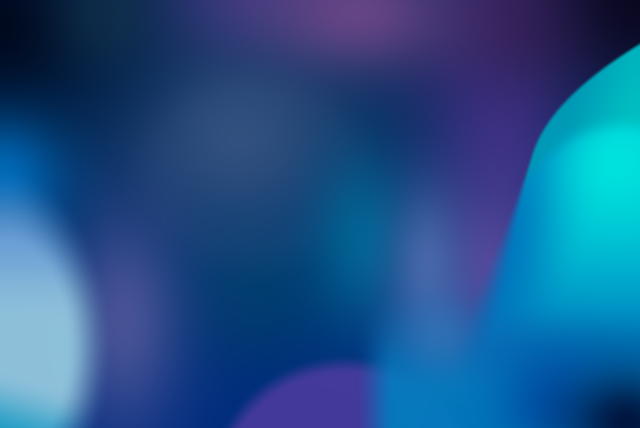
Reproduce this background procedurally as a Shadertoy shader.

```glsl
// Defocused coloured light: wide Gaussian glows are layered over a deep blue
// gradient, then a pale disc, a violet mound and a folded cyan sheet go on top.
// Every part is a smooth mask that mixes one colour over those beneath it.

// Elliptical falloff: 1 at the centre, 1/e at the given radii.
float glow(vec2 p, vec2 centre, vec2 radii) {
    vec2 q = (p - centre) / radii;
    return exp(-dot(q, q));
}

// Filled ellipse whose rim is blurred by a fraction of its radii.
float softDisc(vec2 p, vec2 centre, vec2 radii, float blur) {
    float d = length((p - centre) / radii);
    return 1.0 - smoothstep(1.0 - blur, 1.0 + blur, d);
}

void addGlow(inout vec3 colour, vec2 p, vec2 centre, vec2 radii, vec3 tint, float strength) {
    colour = mix(colour, tint, strength * glow(p, centre, radii));
}

// Signed distance to the sheet's left border, positive inside.
float sheetDistance(vec2 p) {
    float bend = max(p.y - 0.64, 0.0);
    float border = 1.130 + 0.31 * (p.y - 0.258) + 2.6 * bend * bend;
    float slope = 0.31 + 5.2 * bend;
    return (p.x - border) / sqrt(1.0 + slope * slope);
}

vec3 sheetColour(vec2 p, float inside) {
    const vec3 azure = vec3(0.0, 0.46, 0.74);
    const vec3 cyan = vec3(0.0, 0.73, 0.82);
    const vec3 aqua = vec3(0.0, 0.90, 0.87);
    const vec3 teal = vec3(0.0, 0.60, 0.70);
    vec3 colour = mix(azure, cyan, smoothstep(0.0, 0.19, inside) * smoothstep(0.08, 0.5, p.y));
    addGlow(colour, p, vec2(1.45, 0.62), vec2(0.17, 0.16), aqua, 0.9);

    // The fold: a dimmer band above an arched crease.
    float crease = 0.705 - 2.6 * (p.x - 1.45) * (p.x - 1.45);
    float above = smoothstep(-0.025, 0.035, p.y - crease);
    vec3 band = mix(teal, vec3(0.0, 0.74, 0.74), smoothstep(1.32, 1.5, p.x));
    return mix(colour, band, 0.85 * above);
}

void mainImage(out vec4 fragColor, in vec2 fragCoord) {
    vec2 p = fragCoord / iResolution.xy * vec2(1.5, 1.0);

    const vec3 navy = vec3(0.0, 0.03, 0.11);
    const vec3 slate = vec3(0.25, 0.36, 0.54);
    const vec3 violet = vec3(0.24, 0.19, 0.53);
    const vec3 mauve = vec3(0.45, 0.28, 0.54);
    const vec3 ocean = vec3(0.0, 0.42, 0.60);
    const vec3 azure = vec3(0.0, 0.49, 0.75);

    // Deep blue ground.
    vec3 colour = mix(vec3(0.0, 0.17, 0.49), vec3(0.0, 0.16, 0.35), smoothstep(0.05, 0.75, p.y));
    addGlow(colour, p, vec2(0.60, 0.34), vec2(0.22, 0.20), vec3(0.0, 0.25, 0.43), 0.8);

    // Violet haze along the top and down the right side.
    addGlow(colour, p, vec2(0.60, 1.02), vec2(0.26, 0.16), vec3(0.25, 0.22, 0.50), 0.9);
    addGlow(colour, p, vec2(1.18, 0.70), vec2(0.19, 0.36), violet, 0.95);
    addGlow(colour, p, vec2(1.22, 0.96), vec2(0.24, 0.18), vec3(0.22, 0.13, 0.36), 0.9);
    addGlow(colour, p, vec2(0.84, 0.97), vec2(0.22, 0.14), mauve, 0.85);
    addGlow(colour, p, vec2(1.15, 0.37), vec2(0.13, 0.20), vec3(0.36, 0.29, 0.62), 0.85);

    // Grey-blue bokeh and the turquoise streak beside it.
    addGlow(colour, p, vec2(0.56, 0.68), vec2(0.24, 0.20), slate, 0.72);
    colour = mix(colour, slate, 0.16 * softDisc(p, vec2(0.59, 0.60), vec2(0.26, 0.22), 0.25));
    addGlow(colour, p, vec2(0.85, 0.44), vec2(0.12, 0.20), ocean, 0.85);
    addGlow(colour, p, vec2(1.00, 0.38), vec2(0.09, 0.18), vec3(0.32, 0.44, 0.70), 0.8);

    // Dark upper corners.
    addGlow(colour, p, vec2(0.0, 0.94), vec2(0.25, 0.23), navy, 0.97);
    addGlow(colour, p, vec2(0.25, 0.97), vec2(0.13, 0.13), vec3(0.07, 0.20, 0.29), 0.65);
    addGlow(colour, p, vec2(1.50, 1.02), vec2(0.20, 0.24), vec3(0.04, 0.02, 0.11), 0.95);

    // Left side: mauve column, blue flare and pale disc.
    addGlow(colour, p, vec2(0.29, 0.25), vec2(0.14, 0.26), vec3(0.31, 0.34, 0.60), 0.9);
    addGlow(colour, p, vec2(0.0, 0.58), vec2(0.15, 0.14), vec3(0.0, 0.43, 0.74), 0.95);
    vec3 pale = mix(vec3(0.58, 0.78, 0.87), vec3(0.42, 0.63, 0.85), smoothstep(0.25, 0.48, p.y));
    pale = mix(vec3(0.08, 0.62, 0.78), pale, smoothstep(-0.04, 0.14, p.y + 0.3 * p.x));
    colour = mix(colour, pale, 0.95 * softDisc(p, vec2(0.01, 0.19), vec2(0.20, 0.33), 0.28));

    // Violet mound, overlapped by the blue light at its right.
    float mound = softDisc(p, vec2(0.81, -0.16), vec2(0.31), 0.08);
    colour = mix(colour, vec3(0.29, 0.23, 0.62), 0.9 * mound);
    float blueEdge = smoothstep(0.83, 0.93, p.x);
    float blueTop = 1.0 - smoothstep(0.08, 0.34, p.y);
    colour = mix(colour, azure, 0.92 * blueEdge * blueTop);
    addGlow(colour, p, vec2(1.03, 0.22), vec2(0.10, 0.10), vec3(0.24, 0.48, 0.74), 0.6);

    // Cyan sheet: crisp at the top, dissolving toward its foot.
    float inside = sheetDistance(p);
    float blur = mix(0.045, 0.006, smoothstep(0.2, 0.62, p.y));
    float sheet = smoothstep(-blur, blur, inside) * smoothstep(0.02, 0.30, p.y);
    colour = mix(colour, sheetColour(p, inside), sheet);

    // Shadow in the lower right corner.
    addGlow(colour, p, vec2(1.29, 0.06), vec2(0.12, 0.13), vec3(0.0, 0.28, 0.64), 0.75);
    addGlow(colour, p, vec2(1.47, 0.01), vec2(0.14, 0.12), vec3(0.0, 0.07, 0.23), 0.97);

    fragColor = vec4(clamp(colour, 0.0, 1.0), 1.0);
}
```
